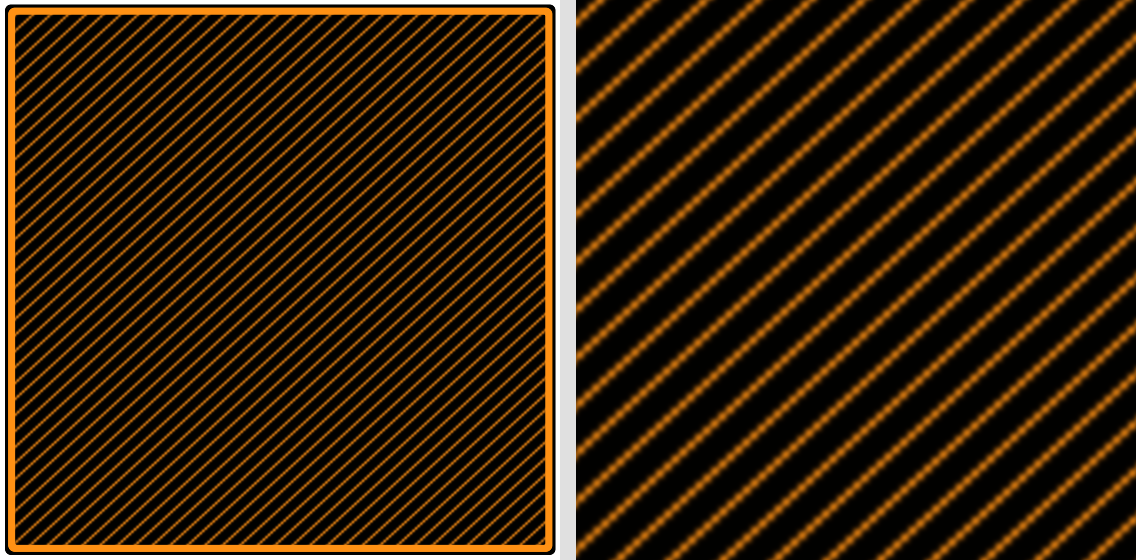
Left, the full canvas; right, a detail of the centre.
A WebGL 2 fragment shader for this pattern:

```glsl
#version 300 es
precision highp float;

uniform vec2 u_resolution;
out vec4 fragColor;

const vec3 WHITE = vec3(1.0);
const vec3 BLACK = vec3(0.004, 0.002, 0.0);
const vec3 ORANGE = vec3(1.0, 0.57, 0.08);
const vec3 AMBER = vec3(0.94, 0.53, 0.07);

const vec2 STRIPE_COUNT = vec2(32.0, 35.0); // repeats across and down
const float STRIPE_PHASE = 0.8;
const float STRIPE_SIGMA = 0.00195;
const float BEAD_SPACING = 0.0063;

float roundedBox(vec2 p, vec2 halfSize, float radius) {
    vec2 q = abs(p) - halfSize + radius;
    return length(max(q, 0.0)) + min(max(q.x, q.y), 0.0) - radius;
}

float coverage(float signedDistance, float pixel) {
    return 1.0 - smoothstep(-0.5 * pixel, 0.5 * pixel, signedDistance);
}

// Distance to the nearest line of a slanted family
float stripeDistance(vec2 p, vec2 count, float phase) {
    float offset = fract(dot(p, count) - phase + 0.5) - 0.5;
    return abs(offset) / length(count);
}

// Soft beads strung along each stripe
float beads(vec2 p, vec2 count, float spacing) {
    vec2 tangent = normalize(vec2(count.y, -count.x));
    return 0.5 + 0.5 * cos(6.28319 * dot(p, tangent) / spacing);
}

float stripeGlow(float d, float sigma, float bead) {
    float width = sigma * mix(0.94, 1.06, bead);
    return mix(0.62, 0.82, bead) * exp(-0.5 * d * d / (width * width));
}

void main() {
    float pixel = 1.0 / min(u_resolution.x, u_resolution.y);
    vec2 uv = (gl_FragCoord.xy - 0.5 * u_resolution) * pixel + 0.5;
    vec2 centered = uv - vec2(0.5005);
    vec2 downward = vec2(uv.x, 1.0 - uv.y);

    // Beaded diagonal stripes
    float d = stripeDistance(downward, STRIPE_COUNT, STRIPE_PHASE);
    float bead = beads(downward, STRIPE_COUNT, BEAD_SPACING);
    vec3 field = mix(BLACK, AMBER, stripeGlow(d, STRIPE_SIGMA, bead));

    // White margin, black rim, orange frame, striped field
    float rim = roundedBox(centered, vec2(0.4915), 0.0105);
    float frame = roundedBox(centered, vec2(0.486), 0.012);
    float inner = roundedBox(centered, vec2(0.4733), 0.003);
    vec3 color = mix(WHITE, BLACK, coverage(rim, pixel));
    color = mix(color, ORANGE, coverage(frame, pixel));
    color = mix(color, field, coverage(inner, pixel));

    fragColor = vec4(color, 1.0);
}
```
